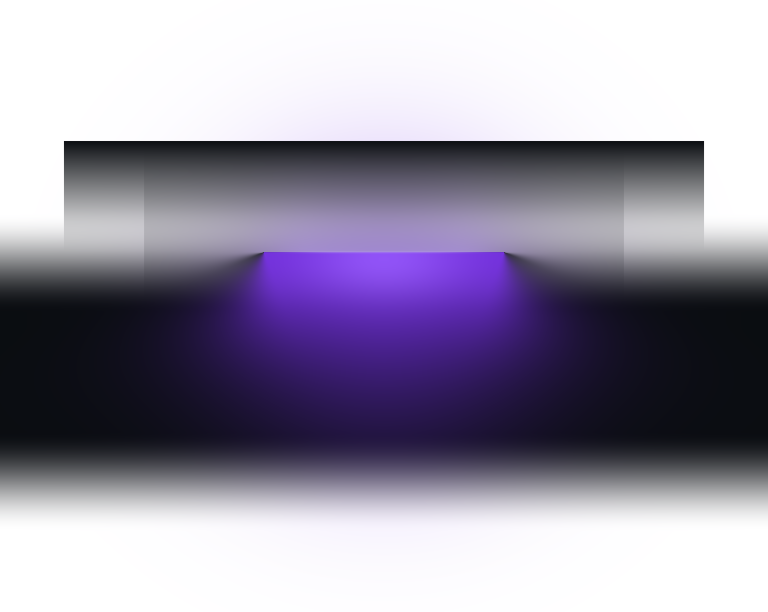
Give the GLSL for this background, as a Shadertoy shader.

```glsl
// A violet lamp fan glowing through a soft dark band and a shaded panel on white.
const vec3 WHITE    = vec3(1.0);
const vec3 INK      = vec3(0.04, 0.05, 0.065);
const vec3 HALO     = vec3(0.45, 0.18, 0.90);
const vec3 VIOLET   = vec3(0.44, 0.18, 0.85);
const vec3 CORE     = vec3(0.60, 0.36, 1.00);
const vec3 LAVENDER = vec3(0.72, 0.62, 0.93);

const float ASPECT     = 1.255;  // design width over height
const float LAMP_Y     = 0.588;
const float LAMP_HALF  = 0.196;
const float PANEL_TOP  = 0.7696;
const float PANEL_HALF = 0.523;
const float INNER_HALF = 0.392;

// Elliptical Gaussian falloff
float glow(vec2 p, vec2 center, vec2 radius) {
    vec2 d = (p - center) / radius;
    return exp(-dot(d, d));
}

// Antialiased half plane: 1 where d is positive
float inside(float d, float px) {
    return smoothstep(-px, px, d);
}

// Horizontal band with separate soft lower and upper edges
float softBand(float y, vec2 lower, vec2 upper) {
    return smoothstep(lower.x, lower.y, y) * (1.0 - smoothstep(upper.x, upper.y, y));
}

// Panel shade: solid at the top, clear near the lamp line
float panelShade(vec2 p, float px) {
    float depth = clamp((PANEL_TOP - p.y) / 0.18, 0.0, 1.0);
    float mask = inside(PANEL_HALF - abs(p.x), px) * inside(PANEL_TOP - p.y, px);
    return mask * pow(1.0 - depth, 1.2);
}

// Extra tone on the narrower inner panel
float innerShade(vec2 p, float px) {
    return 0.12 * inside(INNER_HALF - abs(p.x), px)
         * softBand(p.y, vec2(0.485, 0.59), vec2(0.67, PANEL_TOP));
}

void mainImage(out vec4 fragColor, in vec2 fragCoord) {
    vec2 uv = fragCoord / iResolution.xy;
    vec2 p = vec2((uv.x - 0.5) * ASPECT, uv.y);
    float px = 0.6 / iResolution.y;

    // Dark band with a broad violet halo over it
    float band = softBand(p.y, vec2(0.131, 0.294), vec2(0.490, 0.652));
    vec3 col = mix(WHITE, INK, band);
    col = mix(col, HALO, 0.43 * glow(p, vec2(0.0, 0.4935), vec2(0.261, 0.247)));

    // Shaded panels
    col = mix(col, INK, innerShade(p, px));
    col = mix(col, INK, panelShade(p, px));

    // Mirrored lamp corner: x points outward, y points down
    vec2 q = vec2(abs(p.x) - LAMP_HALF, LAMP_Y - p.y);
    float below = inside(q.y, px);
    float angle = atan(max(q.y, 1e-5), q.x);
    float span = 1.0 - smoothstep(-0.08, 0.05, q.x);

    // Lavender light spilling above the lamp line
    float spill = 0.55 * exp(-max(-q.y, 0.0) / 0.04) * span;
    col = mix(col, LAVENDER, spill * (1.0 - below));

    // Dark wedge outside each corner
    float wedge = smoothstep(0.0, 0.45, angle) * exp(-length(q) / 0.07);
    col = mix(col, INK, 0.75 * wedge * below);

    // Conic fan of light, brightest under the middle
    float fan = smoothstep(0.3, 2.0, angle) * exp(-pow(q.y / 0.155, 2.0));
    vec3 light = mix(VIOLET, CORE, 0.8 * glow(p, vec2(0.0, 0.575), vec2(0.13, 0.075)));
    col = mix(col, light, fan * below);

    // Thin bright rim on the lamp line
    float rim = exp(-pow(q.y / 0.0018, 2.0)) * smoothstep(0.0, 0.12, -q.x);
    col = mix(col, LAVENDER, 0.4 * rim);

    fragColor = vec4(col, 1.0);
}
```
